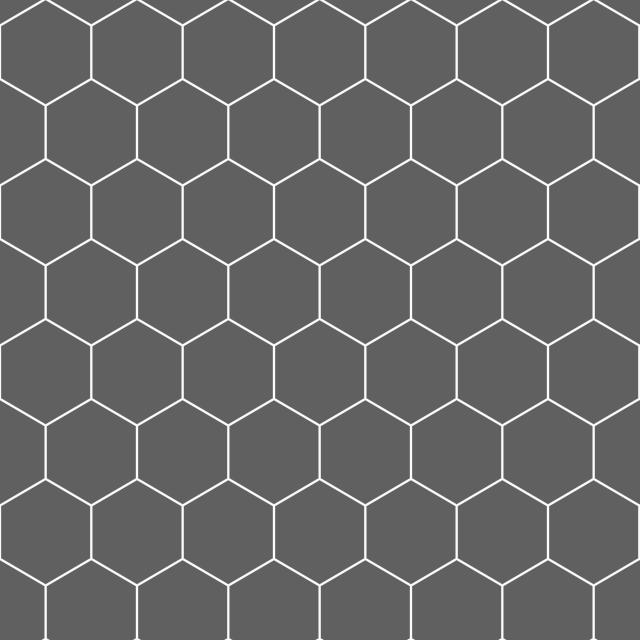
This pattern is drawn by a WebGL 2 fragment shader. Its source:

```glsl
#version 300 es
precision highp float;

#define COLUMNS 7.007
#define ROW_PAIRS 4.0
#define CELL_CENTER vec2(0.4281, 0.5434)
#define LINE_WIDTH 0.0036
#define TILE_COLOR vec3(0.378, 0.378, 0.377)
#define LINE_COLOR vec3(0.985, 0.985, 0.978)

uniform vec2 u_resolution;
out vec4 fragColor;

// One hexagon column and two staggered rows per lattice period
const vec2 PERIOD = vec2(1.0, 1.7320508);

// Offset from the nearest hexagon center, for hexagons of unit width
vec2 nearestCenterOffset(vec2 p) {
    vec2 evenRow = mod(p + 0.5 * PERIOD, PERIOD) - 0.5 * PERIOD;
    vec2 oddRow = mod(p, PERIOD) - 0.5 * PERIOD;
    return dot(evenRow, evenRow) < dot(oddRow, oddRow) ? evenRow : oddRow;
}

// Distance from a point inside a unit-width hexagon to its nearest side
float hexEdgeDistance(vec2 offset) {
    vec2 q = abs(offset);
    return 0.5 - max(q.x, dot(q, vec2(0.5, 0.8660254)));
}

void main() {
    float canvasSize = min(u_resolution.x, u_resolution.y);
    vec2 uv = gl_FragCoord.xy / canvasSize;
    float pixel = 1.0 / canvasSize;

    // Canvas to lattice units
    vec2 p = (uv - CELL_CENTER) * vec2(COLUMNS, ROW_PAIRS * PERIOD.y);
    float edgeDistance = hexEdgeDistance(nearestCenterOffset(p)) / COLUMNS;

    // Antialiased outline
    float fromLine = edgeDistance - 0.5 * LINE_WIDTH;
    float line = 1.0 - smoothstep(-0.7 * pixel, 0.7 * pixel, fromLine);

    fragColor = vec4(mix(TILE_COLOR, LINE_COLOR, line), 1.0);
}
```
